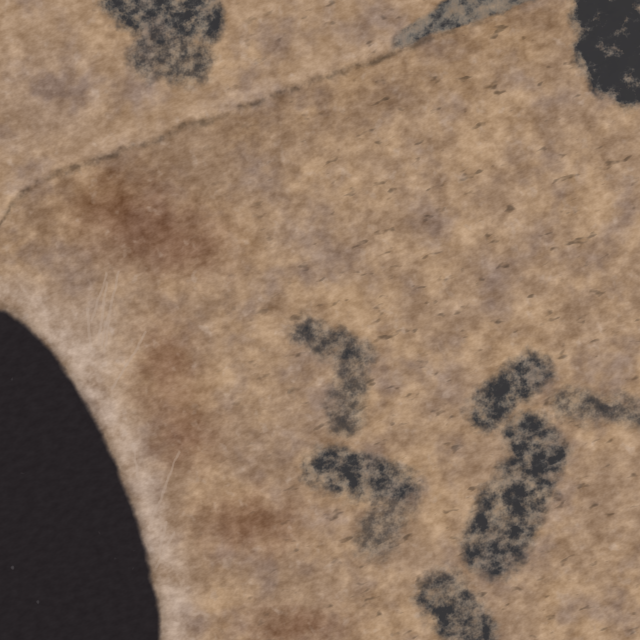
Give the GLSL for this texture, as a Shadertoy shader.

```glsl
// A worn scrap of tan parchment on a black backing: a curved torn edge, a
// slanting crease, brown stains and flaking ink. Gradient noise gives the
// mottling; soft capsules roughened by noise form the ink.

const vec3 PARCHMENT = vec3(0.61, 0.505, 0.415);
const vec3 WARM_TAN = vec3(0.69, 0.57, 0.45);
const vec3 PALE_SKIN = vec3(0.72, 0.635, 0.57);
const vec3 MAUVE = vec3(0.53, 0.45, 0.41);
const vec3 STAIN = vec3(0.45, 0.32, 0.245);
const vec3 INK = vec3(0.2, 0.2, 0.21);
const vec3 WORN_INK = vec3(0.43, 0.41, 0.385);
const vec3 BACKING = vec3(0.155, 0.138, 0.146);

// Center and size of each stain
const vec4 STAINS[6] = vec4[6](
    vec4(0.19, 0.67, 0.08, 0.06), vec4(0.28, 0.62, 0.08, 0.05),
    vec4(0.26, 0.43, 0.045, 0.06), vec4(0.29, 0.32, 0.05, 0.05),
    vec4(0.39, 0.18, 0.08, 0.045), vec4(0.46, 0.02, 0.08, 0.03));

vec2 hash2(vec2 p) {
    vec3 q = fract(p.xyx * vec3(0.1031, 0.103, 0.0973));
    q += dot(q, q.yzx + 33.33);
    return fract((q.xx + q.yz) * q.zy);
}

float corner(vec2 cell, vec2 offset) {
    float angle = 6.2832 * hash2(cell).x;
    return dot(vec2(cos(angle), sin(angle)), offset);
}

float gradientNoise(vec2 p) {
    vec2 i = floor(p), f = fract(p), e = vec2(1, 0);
    vec2 u = f * f * f * (f * (f * 6.0 - 15.0) + 10.0);
    return mix(mix(corner(i, f), corner(i + e, f - e), u.x),
               mix(corner(i + e.yx, f - e.yx), corner(i + 1.0, f - 1.0), u.x), u.y);
}

float fbm(vec2 p, int octaves) {
    float sum = 0.0, gain = 0.6;
    for (int i = 0; i < octaves; i++) {
        sum += gain * gradientNoise(p);
        p = mat2(1.62, 1.21, -1.21, 1.62) * p + 17.3;
        gain *= 0.62;
    }
    return sum;
}

float segment(vec2 p, vec2 a, vec2 b) {
    vec2 ab = b - a;
    return length(p - a - ab * clamp(dot(p - a, ab) / dot(ab, ab), 0.0, 1.0));
}

float stroke(vec2 p, vec4 ends, float radius, float strength) {
    float d = segment(p, ends.xy, ends.zw) - radius;
    return strength * (1.0 - smoothstep(-0.016, 0.014, d));
}

float spot(vec2 p, vec4 shape) {
    vec2 q = (p - shape.xy) / shape.zw;
    return exp(-dot(q, q));
}

float ridge(float x, float width) {
    return exp(-x * x / (width * width));
}

// Signed distance to the hole at lower left, positive on the parchment
float tornEdge(vec2 p, vec2 size, vec2 power) {
    vec2 q = max(p / size, 0.001);
    vec2 slope = power * pow(q, power - 1.0) / size;
    return (dot(pow(q, power), vec2(1)) - 1.0) / length(slope);
}

float inkCoverage(vec2 p) {
    float ink = stroke(p, vec4(0.2, 1.0, 0.31, 0.97), 0.04, 0.9);
    ink = max(ink, stroke(p, vec4(0.24, 0.92, 0.29, 0.91), 0.042, 0.65));
    ink = max(ink, stroke(p, vec4(0.98, 0.98, 0.99, 0.92), 0.085, 1.2));
    ink = max(ink, stroke(p, vec4(0.48, 0.48, 0.56, 0.45), 0.022, 0.65));
    ink = max(ink, stroke(p, vec4(0.55, 0.42, 0.54, 0.35), 0.028, 0.55));
    ink = max(ink, stroke(p, vec4(0.51, 0.27, 0.62, 0.24), 0.033, 0.8));
    ink = max(ink, stroke(p, vec4(0.62, 0.22, 0.59, 0.16), 0.033, 0.5));
    ink = max(ink, stroke(p, vec4(0.76, 0.36, 0.83, 0.42), 0.03, 0.85));
    ink = max(ink, stroke(p, vec4(0.82, 0.32, 0.85, 0.29), 0.038, 0.85));
    ink = max(ink, stroke(p, vec4(0.82, 0.24, 0.77, 0.15), 0.05, 0.8));
    ink = max(ink, stroke(p, vec4(0.69, 0.07, 0.74, 0.01), 0.04, 0.75));
    return max(ink, stroke(p, vec4(0.88, 0.37, 1.02, 0.35), 0.022, 0.6));
}

void mainImage(out vec4 fragColor, in vec2 fragCoord) {
    vec2 uv = fragCoord / iResolution.xy;
    vec2 along = mat2(0.94, -0.34, 0.34, 0.94) * uv;
    vec2 rough = vec2(fbm(uv * 26.0, 4), fbm(uv * 26.0 + 60.0, 4));
    vec2 warped = uv + 0.035 * rough;
    float mottle = fbm(uv * 24.0 + 9.0, 4);
    float grain = fbm(along * vec2(55, 95), 3);
    float edge = tornEdge(uv, vec2(0.25, 0.515), vec2(1.47, 1.5)) + 0.006 * rough.x;
    float crease = 0.696 + 0.36 * uv.x - 0.045 * exp(-uv.x / 0.03);
    float fold = uv.y - crease + 0.012 * rough.y;

    // Parchment with mauve patches, stains and a pale worn rim
    float warmth = smoothstep(-0.35, 0.4, fbm(uv * 6.0 + 4.0, 3) + 0.5 * mottle);
    vec3 color = mix(PARCHMENT, WARM_TAN, max(warmth, 0.6 * smoothstep(-0.01, 0.03, fold)));
    float mauve = smoothstep(-0.1, 0.55, fbm(uv * 11.0 + 31.0, 4));
    mauve += 0.6 * spot(uv, vec4(0.07, 0.85, 0.09, 0.09));
    color = mix(color, MAUVE, min(0.7 * mauve, 0.8));
    float stain = 0.0;
    for (int i = 0; i < 6; i++) stain += spot(warped, STAINS[i]);
    color = mix(color, STAIN, min(0.65 * stain, 0.75));
    float pale = 0.75 * ridge(edge - 0.025, 0.03) * smoothstep(-0.7, 0.2, mottle);
    pale += 0.5 * spot(warped, vec4(0.16, 0.47, 0.05, 0.07));
    pale += 0.4 * smoothstep(0.15, 0.5, fbm(uv * 38.0 + 73.0, 3));
    color = mix(color, PALE_SKIN, min(pale, 0.85)) + 0.13 * mottle + 0.11 * grain;

    // Crease: broken dark line, lit lip above
    float fade = 1.0 - smoothstep(0.65, 0.9, uv.x);
    color *= 1.0 - 0.32 * fade * ridge(fold, 0.006) * smoothstep(-0.4, 0.3, rough.x);
    color += 0.05 * fade * ridge(fold - 0.018, 0.012) - 0.045 * ridge(fold + 0.05, 0.05);

    // Fine dark flecks
    float fleck = smoothstep(0.22, 0.5, fbm(along * vec2(24, 52) + 41.0, 3));
    color *= 1.0 - 0.28 * fleck * smoothstep(0.2, 0.6, uv.x);

    // Flaking ink and the grey wedge resting on the crease
    float wedge = smoothstep(0.0, 0.01, fold) * smoothstep(0.605, 0.63, uv.x);
    wedge *= 1.0 - smoothstep(0.015, 0.03, fold - 0.35 * (uv.x - 0.61));
    wedge *= 1.0 - smoothstep(0.86, 0.9, uv.x);
    float ink = max(inkCoverage(uv + 0.022 * rough), 0.85 * wedge);
    float flake = fbm(uv * 34.0 + 90.0, 4);
    float wear = flake + 0.5 * grain + 0.3 * wedge - max(ink - 0.9, 0.0);
    vec3 inkColor = mix(INK, WORN_INK, smoothstep(-0.3, 0.45, wear));
    color = mix(color, inkColor, clamp(ink * (0.97 - 1.2 * flake), 0.0, 0.96));

    // Loose pale fibres near the torn edge
    for (int i = 0; i < 10; i++) {
        vec2 seed = hash2(vec2(i + 3, 8)), turn = hash2(vec2(i, 21));
        vec2 start = vec2(0.14 + 0.13 * seed.x, 0.54 - 0.42 * seed.x - 0.1 * seed.y);
        vec2 end = start + (0.05 + 0.08 * turn.x) * vec2(turn.y - 0.45, 0.9);
        float d = segment(uv + 0.005 * rough, start, end);
        color = mix(color, PALE_SKIN, 0.45 - 0.45 * smoothstep(0.0005, 0.0035, d));
    }

    // Dark backing seen through the hole, with sparse dust
    float dust = smoothstep(0.48, 0.7, gradientNoise(uv * 75.0));
    vec3 backing = BACKING + 0.03 * grain + 0.12 * dust;
    color *= mix(0.82, 1.0, smoothstep(0.0, 0.02, edge));
    fragColor = vec4(mix(backing, color, smoothstep(-0.005, 0.006, edge)), 1.0);
}
```
